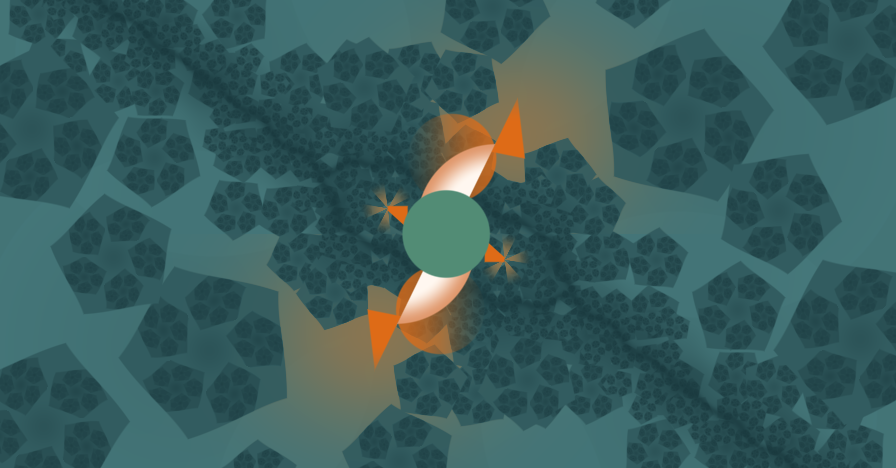
This background is drawn by a WebGL 1 fragment shader. Its source:

```glsl
precision highp float;
// Teal fractal field with half-turn symmetry: nested five-sided flower cells
// gather around a dark looping filament, and warm petals open from a central disc.
// Cells are folded polygons, repeated inside themselves and scattered on grids.
uniform vec2 u_resolution;

const float PI = 3.14159265;
const float SPAN = 7.68;                      // canvas width in scene units
const vec2 CENTER = vec2(0.498, 0.5);
const float DISC_RADIUS = 0.375;
const float SIDES = 5.0;
const float APOTHEM = 0.81;                   // polygon inradius
const float SUBCELL_POS = 0.55;
const float SUBCELL_SIZE = 0.34;
const float SWIRL = 0.3;
const vec2 WARM_CENTER = vec2(0.6, 0.85);
const vec3 DARK_TEAL = vec3(0.09, 0.21, 0.23);
const vec3 LIGHT_TEAL = vec3(0.28, 0.48, 0.49);
const vec3 TAN = vec3(0.55, 0.46, 0.31);
const vec3 ORANGE = vec3(0.87, 0.42, 0.09);
const vec3 PEACH = vec3(0.88, 0.60, 0.43);
const vec3 CREAM = vec3(1.0, 0.97, 0.94);
const vec3 DISC_GREEN = vec3(0.32, 0.55, 0.46);

float px;                                     // one pixel in scene units

float hash(vec2 p) { return fract(sin(dot(p, vec2(127.1, 311.7))) * 43758.5453); }

float inside(float d, float soft) { return 1.0 - smoothstep(-soft, soft, d); }

vec2 rotate(vec2 p, float a) {
  float c = cos(a), s = sin(a);
  return vec2(c * p.x - s * p.y, s * p.x + c * p.y);
}

// Fold the plane into one sector, bent slightly with radius
vec2 foldSector(vec2 q) {
  float r = length(q), step5 = 2.0 * PI / SIDES;
  float a = atan(q.y, q.x + 1e-5) + SWIRL * r;
  a = mod(a + 0.5 * step5, step5) - 0.5 * step5;
  return r * vec2(cos(a), sin(a));
}

// Shade of light petals with darker copies of the cell in the gaps
float flowerTone(vec2 q, float soft) {
  float tone = 0.56, weight = 1.0;
  for (int i = 0; i < 3; i++) {
    tone -= weight * 0.12 * smoothstep(0.35, 0.0, length(q));
    q = (foldSector(q) - vec2(SUBCELL_POS, 0.0)) / SUBCELL_SIZE;
    soft /= SUBCELL_SIZE;
    weight *= inside(foldSector(q).x - APOTHEM, soft);
    tone *= 1.0 - 0.42 * weight;
    tone += 0.06 * weight;
  }
  return tone;
}

float paintCell(float tone, vec2 q, float radius) {
  q /= radius;
  float soft = px / radius;
  float mask = inside(foldSector(q).x - APOTHEM, soft);
  return mix(tone, flowerTone(q, soft), mask);
}

// One cell and its half-turn twin
float paintPair(float tone, vec2 p, vec2 c, float radius, float turn) {
  p = dot(p, c) < 0.0 ? -p : p;
  return paintCell(tone, rotate(p - c, turn), radius);
}

float segment(vec2 p, vec2 a, vec2 b) {
  vec2 d = b - a;
  return length(p - a - d * clamp(dot(p - a, d) / dot(d, d), 0.0, 1.0));
}

// Distance to one tail and one side of the loop
float halfFilament(vec2 p) {
  float d = segment(p, vec2(-3.3, 2.25), vec2(-1.95, 1.25));
  d = min(d, segment(p, vec2(-1.95, 1.25), vec2(-1.07, 0.53)));
  d = min(d, segment(p, vec2(-1.07, 0.53), vec2(-0.75, 0.62)));
  d = min(d, segment(p, vec2(-0.75, 0.62), vec2(-0.37, 0.57)));
  d = min(d, segment(p, vec2(-0.37, 0.57), vec2(0.2, 0.3)));
  d = min(d, segment(p, vec2(0.2, 0.3), vec2(0.88, -0.03)));
  return min(d, segment(p, vec2(0.88, -0.03), vec2(1.07, -0.53)));
}

float filament(vec2 p) { return min(halfFilament(p), halfFilament(-p)); }

// Jittered grid of cells, thinning out away from the filament
float scatter(float tone, vec2 p, float size, float near, float far) {
  for (int k = 0; k < 9; k++) {
    vec2 offset = vec2(mod(float(k), 3.0), floor(float(k) / 3.0)) - 1.0;
    vec2 g = floor(p / size) + 0.5 + offset;
    float side = g.y < 0.0 ? -1.0 : 1.0;
    vec2 key = g * side;
    float h = hash(key), h2 = hash(key + 17.3);
    vec2 c = (key + 0.4 * (vec2(h, h2) - 0.5)) * size;
    float density = 1.0 - smoothstep(near, far, filament(c));
    density *= smoothstep(0.4, 0.75, length(c - vec2(0.75, 1.05)));
    if (hash(key + 5.7) < density)
      tone = paintCell(tone, rotate(p * side - c, 6.0 * h), size * (0.48 + 0.16 * h2));
  }
  return tone;
}

void main() {
  px = SPAN / u_resolution.x;
  vec2 p = (gl_FragCoord.xy - CENTER * u_resolution) * px;
  vec2 s = p.y < 0.0 ? -p : p;                // upper half of the symmetric pair

  // Pale ground with faint overlapping arcs
  float tone = 0.9;
  for (int i = 0; i < 6; i++) {
    vec2 c = rotate(vec2(2.5, 0.0), float(i) * PI / 3.0 + 0.4);
    float d = length(p - c) - 1.7;
    tone += 0.07 * inside(d, px) * (0.5 + d);
  }
  // Scattered cells, then the large ones
  float d = filament(p + 0.025 * sin(p.yx * 17.0));
  tone = scatter(tone, p, 0.53, 0.45, 1.2);
  tone = paintPair(tone, p, vec2(2.03, 1.0), 0.78, 0.25);
  tone = paintPair(tone, p, vec2(3.45, 1.65), 0.74, 0.9);
  tone = paintPair(tone, p, vec2(2.85, 0.2), 0.55, 0.5);
  tone = paintPair(tone, p, vec2(-3.55, 0.9), 0.75, 0.2);
  tone = paintPair(tone, p, vec2(-2.5, 0.65), 0.42, 0.7);
  tone = paintPair(tone, p, vec2(-0.7, 1.25), 0.44, 0.1);
  tone = paintPair(tone, p, vec2(0.4, 1.95), 0.5, 0.5);
  tone = paintPair(tone, p, vec2(0.15, 1.28), 0.34, 0.8);
  tone = paintPair(tone, p, vec2(0.95, 0.5), 0.34, 0.3);
  tone = paintPair(tone, p, vec2(1.6, 2.1), 0.34, 0.6);
  tone = scatter(tone, p, 0.23, 0.12, 0.42);
  tone *= mix(0.62, 1.0, smoothstep(0.0, 0.5, d));
  tone *= 1.0 - 0.55 * exp(-d * d * 700.0);
  vec3 color = mix(DARK_TEAL, LIGHT_TEAL, tone);

  // Warm glow on the open ground
  float open = smoothstep(0.5, 0.8, tone);
  float reach = length((s - WARM_CENTER) * vec2(0.85, 1.0));
  color = mix(color, TAN, open * 0.95 * exp(-1.5 * reach * reach));

  // Orange petals beside the crescent and the disc
  float petal = inside(length(s - vec2(0.05, 0.65)) - 0.38, px);
  color = mix(color, ORANGE, petal * 0.8 * smoothstep(-0.4, 0.4, s.x));
  float cut = s.x - 0.488 * s.y - 0.044;
  float wedge = max(-cut, max(0.65 - s.y + 0.2 * (0.66 - s.x), s.x - 0.62 + 0.12 * (s.y - 1.1)));
  color = mix(color, ORANGE, inside(wedge, px) * smoothstep(1.35, 0.95, s.y));
  vec2 bud = s - vec2(-0.5, 0.22);
  float rays = smoothstep(-0.1, 0.3, cos(5.0 * atan(bud.y, bud.x) + 2.5));
  color = mix(color, TAN, rays * smoothstep(0.24, 0.04, length(bud)));
  float spike = max(abs(bud.y + 0.45 * bud.x) - 0.02 - 0.45 * bud.x, -bud.x);
  color = mix(color, ORANGE, inside(max(spike, bud.x - 0.17), px));

  // Pale crescents, then the disc over everything
  float rim = length(s - vec2(0.43, 0.09)) - 0.68;
  vec3 pale = mix(PEACH, CREAM, smoothstep(0.0, 0.24, -rim));
  color = mix(color, pale, inside(max(rim, cut), px));
  color = mix(color, DISC_GREEN, inside(length(p) - DISC_RADIUS, px));
  gl_FragColor = vec4(color, 1.0);
}
```
